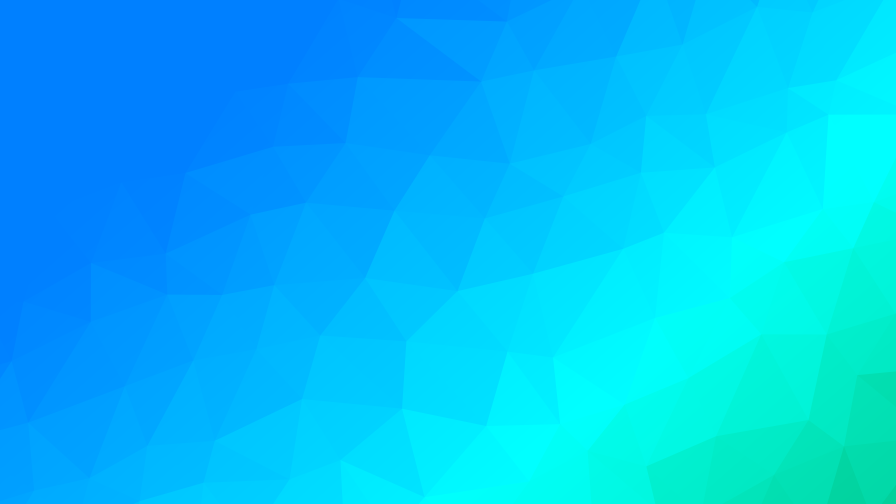
Write a Shadertoy shader that draws this background.

```glsl
// Low-poly diagonal gradient running from blue through cyan to sea green.
// A skewed lattice is bent, jittered and cut into triangles; each facet takes
// most of its tone from its centre, and edge distances smooth the seams.

const vec2 MESH_ORIGIN = vec2(0.787, 0.576);
const vec2 MESH_U = vec2(0.176, -0.018);
const vec2 MESH_V = vec2(0.065, 0.125);

// Outside this span of x the rows tilt and the facets get narrower
const vec2 FLAT_SPAN = vec2(0.60, 1.0);
const float SIDE_TILT = 0.42;
const float SIDE_SCALE = 0.78;

const vec3 BLUE  = vec3(0.0, 0.50, 1.0);
const vec3 CYAN  = vec3(0.0, 1.0, 1.0);
const vec3 GREEN = vec3(0.01, 0.81, 0.60);

vec2 hash2(vec2 p) {
    vec3 q = fract(vec3(p.xyx) * vec3(0.1031, 0.1030, 0.0973));
    q += dot(q, q.yzx + 33.33);
    return fract((q.xx + q.yz) * q.zy);
}

float cross2(vec2 a, vec2 b) {
    return a.x * b.y - a.y * b.x;
}

// Signed distance of x outside the flat span
float outsideSpan(float x) {
    return x - clamp(x, FLAT_SPAN.x, FLAT_SPAN.y);
}

vec2 bend(vec2 p) {
    float side = outsideSpan(p.x);
    return p + side * vec2(SIDE_SCALE - 1.0, SIDE_SCALE * SIDE_TILT);
}

vec2 unbend(vec2 p) {
    float side = outsideSpan(p.x);
    return p + side * vec2(1.0 / SIDE_SCALE - 1.0, -SIDE_TILT);
}

// Position along the gradient, growing toward the lower right
float gradientAxis(vec2 p) {
    return dot(vec2(p.x, 1.0 - p.y), vec2(0.66, 0.75));
}

vec3 ramp(float t) {
    float toCyan = pow(clamp((t - 0.44) / 0.91, 0.0, 1.0), 1.2);
    float toGreen = clamp((t - 1.38) / 0.53, 0.0, 1.0);
    vec3 greenMix = vec3(toGreen, pow(toGreen, 1.5), toGreen);
    return mix(mix(BLUE, CYAN, toCyan), GREEN, greenMix);
}

// Jittered lattice point; the mesh is calmer near its origin
vec2 meshVertex(vec2 id) {
    float jitter = mix(0.12, 0.56, smoothstep(0.5, 3.5, length(id)));
    vec2 q = id + (hash2(id + 57.0) - 0.5) * jitter;
    return bend(MESH_ORIGIN + mat2(MESH_U, MESH_V) * q);
}

// Signed distance to the line a-b, positive on its left
float edgeDistance(vec2 p, vec2 a, vec2 b) {
    return cross2(b - a, p - a) / length(b - a);
}

// Facet colour weighted by coverage, with the weight in alpha
vec4 facet(vec2 p, vec2 a, vec2 b, vec2 c, vec2 seed, float pixel) {
    float d = min(edgeDistance(p, a, b),
              min(edgeDistance(p, b, c), edgeDistance(p, c, a)));
    float cover = clamp(d / pixel + 0.5, 0.0, 1.0);
    float centreTone = gradientAxis((a + b + c) / 3.0);
    float tone = mix(gradientAxis(p), centreTone, 0.75);
    tone += (hash2(seed).x - 0.5) * 0.06;
    return vec4(ramp(tone), 1.0) * cover;
}

void mainImage(out vec4 fragColor, in vec2 fragCoord) {
    vec2 p = fragCoord / iResolution.y;
    float pixel = 1.0 / iResolution.y;
    vec2 cell = floor(inverse(mat2(MESH_U, MESH_V)) * (unbend(p) - MESH_ORIGIN));

    // Gather the two triangles of every nearby cell
    vec4 sum = vec4(ramp(gradientAxis(p)), 1.0) * 0.001;
    for (int j = -1; j <= 1; j++) {
        for (int i = -1; i <= 1; i++) {
            vec2 id = cell + vec2(i, j);
            vec2 a = meshVertex(id);
            vec2 b = meshVertex(id + vec2(1.0, 0.0));
            vec2 c = meshVertex(id + vec2(0.0, 1.0));
            vec2 d = meshVertex(id + vec2(1.0, 1.0));
            sum += facet(p, a, b, c, id + 91.0, pixel);
            sum += facet(p, d, c, b, id + 173.0, pixel);
        }
    }
    fragColor = vec4(sum.rgb / sum.a, 1.0);
}
```
